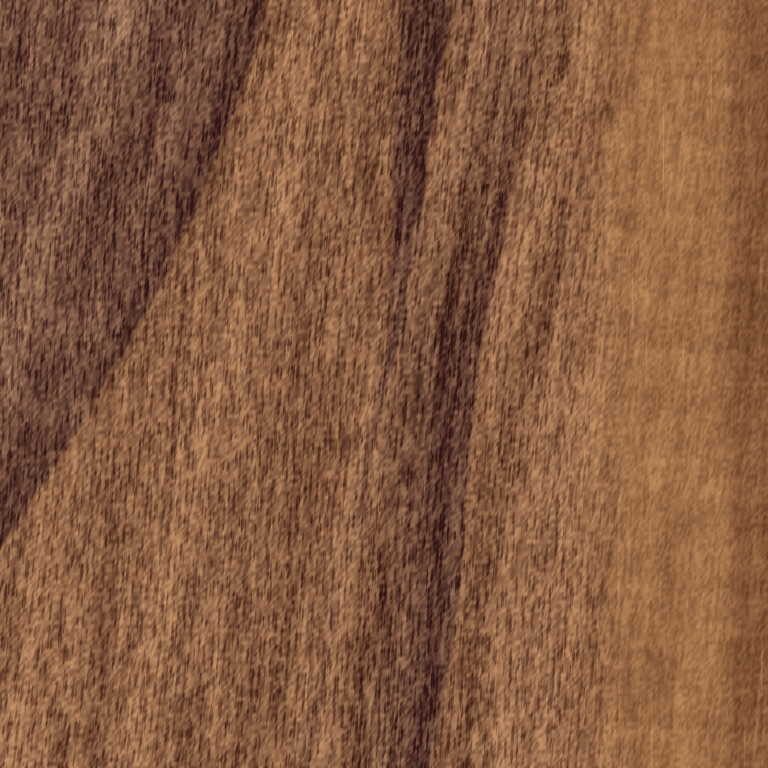
Give the GLSL for this texture, as a Shadertoy shader.

```glsl
// Walnut board: leaning growth bands, a curved dark heartwood edge, purple streaks
// and smooth rippled sapwood. A tone is summed from those masks plus stretched
// noise fibres and cellular pore dashes, then mapped onto a brown ramp.

#define LEAN 0.09
#define BASE_TONE 0.69
#define FIGURE 0.085
#define FIBRE 0.42
#define SPECKLE 0.58
#define PORE_DEPTH 0.42
#define DARK_WOOD vec3(0.30, 0.16, 0.11)
#define LIGHT_WOOD vec3(0.70, 0.51, 0.36)
#define COOL_TINT vec3(-0.022, -0.006, 0.022)
#define WARM_TINT vec3(0.01, 0.0, -0.025)

float hash(vec2 p) {
    vec3 q = fract(p.xyx * 0.1031);
    q += dot(q, q.yzx + 33.33);
    return fract((q.x + q.y) * q.z);
}

float noise(vec2 p) {
    vec2 i = floor(p), f = p - i;
    f = f * f * (3.0 - 2.0 * f);
    return mix(mix(hash(i), hash(i + vec2(1, 0)), f.x),
               mix(hash(i + vec2(0, 1)), hash(i + vec2(1, 1)), f.x), f.y);
}

// One tapered vertical dash per cell, kept with the given chance
float dashes(vec2 p, vec2 cells, float halfWidth, float keep) {
    vec2 q = p * cells;
    q.y += 7.0 * hash(vec2(floor(q.x), cells.y));
    vec2 id = floor(q), f = q - id;
    float pick = hash(id + 11.3);
    vec2 offset = f - vec2(mix(0.25, 0.75, hash(id + 47.1)), 0.5);
    float reach = offset.y / mix(0.18, 0.48, hash(id + 83.7));
    float width = halfWidth * (1.0 - reach * reach);
    float soft = 0.7 / iResolution.y;
    float body = smoothstep(soft, -soft, abs(offset.x) / cells.x - width);
    return body * step(abs(reach), 1.0) * step(pick, keep);
}

void mainImage(out vec4 fragColor, in vec2 fragCoord) {
    vec2 uv = fragCoord / iResolution.xy;
    float x = uv.x, y = uv.y;

    // Grain coordinates and fibres stretched along them
    vec2 grain = vec2(x - LEAN * y - 0.006 * sin(5.0 * y + 4.0 * x), y);
    float fine = noise(grain * vec2(210.0, 26.0));
    float coarse = noise(grain * vec2(75.0, 5.0) + 31.0);
    float ragged = (fine - 0.5) * 0.012 + (coarse - 0.5) * 0.014;
    float sapwood = smoothstep(0.72, 0.84, x + ragged);

    // Soft slanted growth bands
    float s = x - 0.24 * y + 0.03 * sin(4.0 * y) + ragged;
    float bands = sin(s * 38.0 + 1.5 * sin(s * 13.0))
                + 0.7 * sin(s * 71.0 + 2.0 * sin(y * 3.0 + s * 9.0));
    float tone = BASE_TONE + FIGURE * bands * (1.0 - 0.7 * sapwood);

    // Heartwood at upper left, darkest along its curved edge
    float t = y - 0.29;
    float depth = 0.74 * t - 0.35 * t * t - x + ragged * 0.4;
    float heart = smoothstep(-0.004, 0.008, depth);
    float inner = max(depth, 0.0);
    tone -= heart * (0.17 + 0.24 * exp(-inner / 0.05) + 0.05 * sin(inner * 24.0));

    // Purple band with a crisp right edge and streaky fade to the left
    float inside = 0.56 + 0.14 * y + 0.008 * sin(y * 9.0) - x + ragged * 0.5;
    float band = smoothstep(-0.003, 0.007, inside) * smoothstep(0.16, 0.01, inside);
    band *= 1.0 - 0.6 * smoothstep(0.5, 0.85, y);
    float streak = noise(vec2(inside * 75.0, y * 3.0));
    tone -= band * (0.16 + 0.42 * streak);

    // Dark wedge from the top that thins into a faint line
    float h = y - 0.55;
    float axis = 0.512 + 0.09 * h + 0.13 * min(h, 0.0);
    float wedgeWidth = 0.006 + 0.05 * max(h, 0.0);
    float wedge = smoothstep(wedgeWidth + 0.007, wedgeWidth - 0.004,
                             abs(x - axis + ragged * 0.8));
    wedge *= mix(0.4, 1.0, smoothstep(-0.15, 0.05, h));
    tone -= 0.38 * wedge;

    // Sapwood: pale, rippled crosswise, browner at the far edge
    float ripple = noise(vec2(x * 10.0, y * 48.0 + x * 7.0))
                 + noise(vec2(x * 22.0, y * 90.0 - x * 9.0)) - 1.0;
    float rim = smoothstep(0.935, 0.965, x + ragged * 0.6);
    tone += sapwood * (0.09 + 0.13 * ripple) - 0.24 * rim;

    // Fibres and fine grit
    float grit = noise(vec2(x - 0.35 * y, y) * vec2(320.0, 190.0));
    float calm = 1.0 - 0.45 * sapwood;
    tone += calm * (FIBRE * (fine - 0.5) + 0.2 * (coarse - 0.5));
    tone += calm * SPECKLE * (grit - 0.5);

    // Dark pores in clustered layers, pale hairlines in the sapwood
    float cluster = mix(0.3, 0.75, noise(grain * vec2(16.0, 6.0) + 5.0));
    float pores = 0.0;
    for (int i = 0; i < 3; i++) {
        float k = float(i);
        vec2 shifted = grain + vec2(0.37, 0.61) * k + 2.0;
        pores = max(pores, dashes(shifted, vec2(82.0 + 23.0 * k, 19.0 + 6.0 * k),
                                  0.0019 - 0.0003 * k, cluster));
    }
    tone -= PORE_DEPTH * pores * (1.0 - 0.75 * sapwood) * (0.65 + 0.5 * fine);
    tone += 0.22 * sapwood * dashes(uv + 3.0, vec2(48.0, 6.0), 0.0007, 0.3);

    // Brown ramp with cool heartwood and warm sapwood
    vec3 color = mix(DARK_WOOD, LIGHT_WOOD, clamp(tone, -0.2, 1.15));
    color += COOL_TINT * clamp(heart + band + wedge, 0.0, 1.0);
    color += WARM_TINT * sapwood;
    fragColor = vec4(color, 1.0);
}
```
